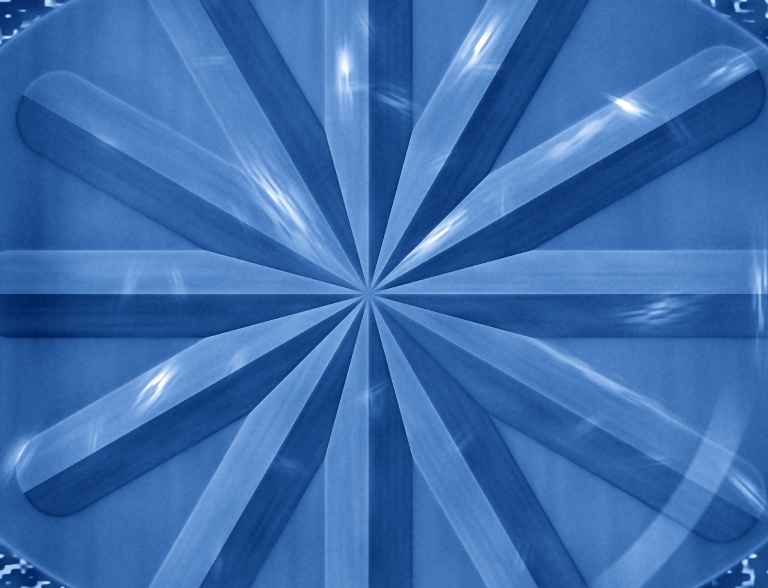
A Shadertoy shader for this texture:

```glsl
// Blue cut-glass rosette: twelve ridged rays meet at a hub inside a dark rim.
// Polar folding finds the nearest ray, each ray has a lit and a shaded bevel,
// and hash noise adds smudges, streaked glints and grain to one tone value.

const float SECTOR = 0.5235988;              // angle between rays
const float HALF_WIDTH = 0.074;              // of a ray, in canvas heights
const vec2 HUB = vec2(-0.026, 0.0);
const vec2 LIGHT = vec2(-0.77, 0.64);

float hash(vec2 p) {
    vec3 h = fract(p.xyx * 0.1031);
    h += dot(h, h.yzx + 33.33);
    return fract((h.x + h.y) * h.z);
}

float noise(vec2 p) {
    vec2 cell = floor(p), f = fract(p);
    f = f * f * (3.0 - 2.0 * f);
    return mix(mix(hash(cell), hash(cell + vec2(1, 0)), f.x),
               mix(hash(cell + vec2(0, 1)), hash(cell + 1.0), f.x), f.y);
}

float smudge(vec2 p) {
    return 0.55 * noise(p) + 0.3 * noise(p * 2.1 + 7.0) + 0.15 * noise(p * 4.3 + 19.0);
}

vec2 direction(float angle) { return vec2(cos(angle), sin(angle)); }

vec2 toFrame(vec2 v, vec2 axis) { return vec2(dot(v, axis), dot(v, vec2(-axis.y, axis.x))); }

float blob(vec2 v, vec2 size) { v /= size; return exp(-dot(v, v)); }

// Soft reflection broken into fine scratches along its own axis
float glint(vec2 u, vec2 at, float degreesUp, vec2 size) {
    vec2 v = toFrame(u - at, direction(radians(degreesUp)));
    float scratches = smoothstep(0.2, 0.75, noise(v * vec2(28.0, 210.0) + at * 90.0));
    return blob(v, size) * (0.3 + 0.8 * scratches);
}

float rayDistance(vec2 v, float reach) {
    const float corner = 0.065;
    vec2 q = vec2(v.x - reach, abs(v.y) - HALF_WIDTH) + corner;
    return length(max(q, 0.0)) + min(max(q.x, q.y), 0.0) - corner;
}

// Flat glass between the rays
float groundTone(vec2 u) {
    float tone = 0.47 + 0.2 * (smudge(u * 7.0 + 30.0) - 0.5);
    tone += 0.07 * (noise(u * vec2(55.0, 4.0)) - 0.5);
    tone += 0.17 * blob(u - vec2(-0.2, 0.3), vec2(0.16, 0.2));
    return tone + 0.1 * blob(u - vec2(0.33, -0.36), vec2(0.2));
}

float rosetteTone(vec2 u) {
    float id = round(atan(u.y, u.x) / SECTOR);
    vec2 axis = direction(id * SECTOR);
    vec2 v = toFrame(u, axis);
    float side = v.y < 0.0 ? -1.0 : 1.0;
    float lateral = abs(v.y), r = length(u);
    float seed = mod(id + 12.0, 12.0);

    // Bevel shading from the direction its outer side faces
    float facing = dot(vec2(-axis.y, axis.x), LIGHT) * side;
    float lit = sign(facing) * pow(abs(facing), 0.4);
    float face = 0.41 + 0.28 * lit + 0.07 * (hash(vec2(seed, side + 4.0)) - 0.5);
    face += 0.22 * (smudge(v * vec2(9.0, 22.0) + seed * 13.0) - 0.5);
    face += 0.08 * (noise(v * vec2(7.0, 150.0) + seed * 5.0) - 0.5);
    face += 0.07 * (lateral / HALF_WIDTH - 0.5);

    // Ray over ground, with a shadow outside and a line along its border
    float d = rayDistance(v, 0.72 + 0.05 * axis.x);
    float ground = groundTone(u) - 0.1 * exp(-max(d, 0.0) * 45.0);
    float cover = (1.0 - smoothstep(-0.0015, 0.0015, d)) * (1.0 - 0.45 * smoothstep(0.5, 0.72, r));
    float tone = mix(ground, face, cover);
    float seam = v.x * sin(SECTOR * 0.5) - lateral * cos(SECTOR * 0.5);
    float border = min(abs(d), seam + 2.0 * max(d, 0.0));
    tone += (lit > 0.0 ? 0.17 : -0.16) * exp(-border / 0.0035);
    tone += 0.2 * exp(-lateral / 0.0025) * (1.0 - smoothstep(0.25, 0.6, r));

    // Hub
    tone += 0.1 * exp(-r * 10.0);
    return mix(tone, 0.58, exp(-r * r * 1800.0));
}

float glintTone(vec2 u) {
    float g = 0.75 * glint(u, vec2(-0.04, 0.375), 93.0, vec2(0.055, 0.013));
    g += 0.8 * glint(u, vec2(0.185, 0.42), 55.0, vec2(0.055, 0.018));
    g += 0.85 * glint(u, vec2(0.442, 0.322), -25.0, vec2(0.032, 0.016));
    g += 0.5 * glint(u, vec2(0.36, 0.27), 35.0, vec2(0.07, 0.016));
    g += 0.85 * glint(u, vec2(0.62, 0.385), 28.0, vec2(0.045, 0.015));
    g += 0.65 * glint(u, vec2(-0.145, 0.148), 128.0, vec2(0.085, 0.03));
    g += 0.9 * glint(u, vec2(-0.362, -0.157), 48.0, vec2(0.04, 0.017));
    g += 0.6 * glint(u, vec2(0.488, -0.03), 8.0, vec2(0.055, 0.024));
    g += 0.7 * glint(u, vec2(0.12, 0.1), 38.0, vec2(0.085, 0.013));
    g += 0.5 * glint(u, vec2(0.045, 0.33), -25.0, vec2(0.03, 0.02));
    g += 0.9 * glint(u, vec2(0.648, -0.337), -45.0, vec2(0.04, 0.012));
    g += 0.7 * glint(u, vec2(0.67, 0.0), 90.0, vec2(0.08, 0.016));
    g += 0.6 * glint(u, vec2(-0.596, -0.276), 60.0, vec2(0.04, 0.018));
    g += 0.35 * glint(u, vec2(0.39, -0.14), -28.0, vec2(0.16, 0.014));
    for (float i = 0.0; i < 24.0; i++) {     // faint scattered reflections
        vec2 axis = direction(i * SECTOR);
        float along = mix(0.16, 0.62, hash(vec2(i, 3.0)));
        vec2 at = along * axis + 0.05 * (hash(vec2(i, 8.0)) - 0.5) * vec2(-axis.y, axis.x);
        g += 0.22 * glint(u, at, 180.0 * hash(vec2(i, 5.0)), vec2(0.028, 0.013));
    }
    return g;
}

vec3 glassColour(float t) {
    return vec3(0.04, 0.20, 0.44) + t * vec3(0.36, 0.55, 0.70) + t * t * vec3(0.21, 0.0, -0.21);
}

float sceneTone(vec2 p) {
    vec2 u = p - HUB;
    float r = length(u), angle = atan(u.y, u.x);
    float tone = rosetteTone(u) + glintTone(u);

    // Bright curved band at lower right, dark one at left, darker corners
    float arc = smoothstep(0.035, 0.025, abs(r - 0.65)) * smoothstep(0.42, 0.12, abs(angle + 0.62));
    tone += 0.3 * arc;
    tone -= 0.24 * blob(u - vec2(-0.57, 0.02), vec2(0.07, 0.27));
    tone -= 0.16 * smoothstep(0.5, 0.8, r);

    // Outer rim with broken sparkles
    float rim = length(p * vec2(1.146, 1.594)) - 1.0;
    float sparkle = smoothstep(0.62, 0.9, noise(p * vec2(75.0, 110.0)));
    tone = mix(tone, -0.1 + 0.3 * noise(p * 30.0) + 1.1 * sparkle, smoothstep(0.0, 0.012, rim));
    return tone + 0.3 * exp(-abs(rim) / 0.006);
}

void mainImage(out vec4 fragColor, in vec2 fragCoord) {
    vec3 colour = vec3(0.0);
    for (int i = 0; i < 4; i++) {            // 2x2 samples smooth the facet edges
        vec2 offset = 0.5 * vec2(i & 1, i >> 1) - 0.25;
        vec2 p = (fragCoord + offset - 0.5 * iResolution.xy) / iResolution.y;
        colour += 0.25 * glassColour(sceneTone(p) + 0.06 * (noise(p * 260.0) - 0.5));
    }
    fragColor = vec4(clamp(colour, 0.0, 1.0), 1.0);
}
```
